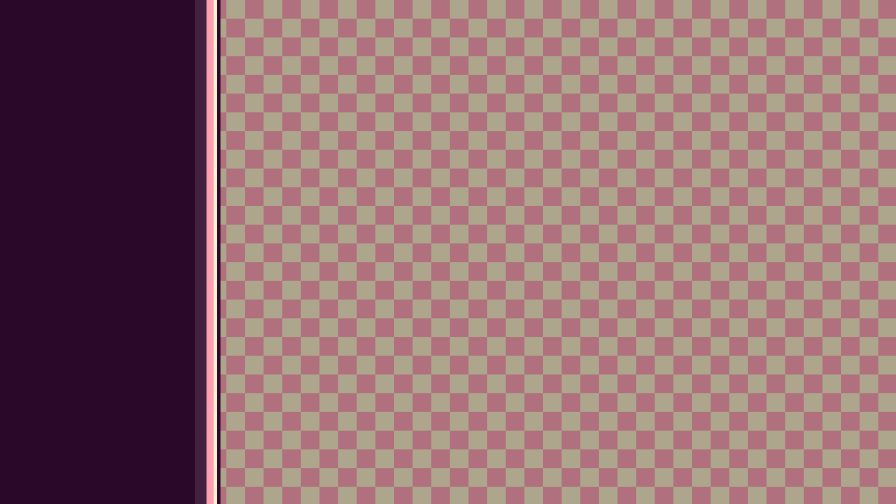
Write a Shadertoy shader that draws this pattern.

```glsl
// A two-tone checkerboard beside a dark panel, split by thin vertical stripes.
// The board is a product of two antialiased square waves; the panel and its
// trim are painted right to left, each one covering all up to its right edge.

// Colours
const vec3 ROSE  = vec3(0.69, 0.44, 0.49);
const vec3 KHAKI = vec3(0.68, 0.65, 0.55);
const vec3 PLUM  = vec3(0.16, 0.03, 0.16);
const vec3 MAUVE = vec3(0.26, 0.13, 0.25);
const vec3 PINK  = vec3(0.98, 0.63, 0.70);
const vec3 CREAM = vec3(0.99, 0.94, 0.82);

// Board: size of a cell and its upper left corner, as shares of the canvas
const vec2 CELL   = vec2(0.02079, 0.03715);
const vec2 CORNER = vec2(0.2526, 1.0);

// Right edges of the vertical bands, as shares of the width
const float PANEL_END  = 0.2175;
const float BEVEL_END  = 0.2305;
const float PINK_END   = 0.2385;
const float CREAM_END  = 0.2422;
const float GROOVE_END = 0.2461;

// Square wave from -1 to 1 with a flip at each whole number, softened by width
vec2 squareWave(vec2 p, vec2 width) {
    vec2 signedDist = 2.0 * abs(fract(0.5 * p - 0.25) - 0.5) - 0.5;
    return clamp(2.0 * signedDist / width, -1.0, 1.0);
}

vec3 checkerboard(vec2 uv, vec2 pixel) {
    vec2 cells = vec2(uv.x - CORNER.x, CORNER.y - uv.y) / CELL;
    vec2 wave = squareWave(cells, pixel / CELL);
    return mix(ROSE, KHAKI, 0.5 + 0.5 * wave.x * wave.y);
}

// Coverage of everything left of an edge, smoothed over one pixel
float leftOf(float x, float edge, float pixel) {
    return clamp((edge - x) / pixel + 0.5, 0.0, 1.0);
}

void mainImage(out vec4 fragColor, in vec2 fragCoord) {
    vec2 pixel = 1.0 / iResolution.xy;
    vec2 uv = fragCoord * pixel;

    vec3 color = checkerboard(uv, pixel);

    // Trim and panel, from the board outward
    color = mix(color, PLUM,  leftOf(uv.x, GROOVE_END, pixel.x));
    color = mix(color, CREAM, leftOf(uv.x, CREAM_END, pixel.x));
    color = mix(color, PINK,  leftOf(uv.x, PINK_END, pixel.x));
    color = mix(color, MAUVE, leftOf(uv.x, BEVEL_END, pixel.x));
    color = mix(color, PLUM,  leftOf(uv.x, PANEL_END, pixel.x));

    fragColor = vec4(color, 1.0);
}
```
